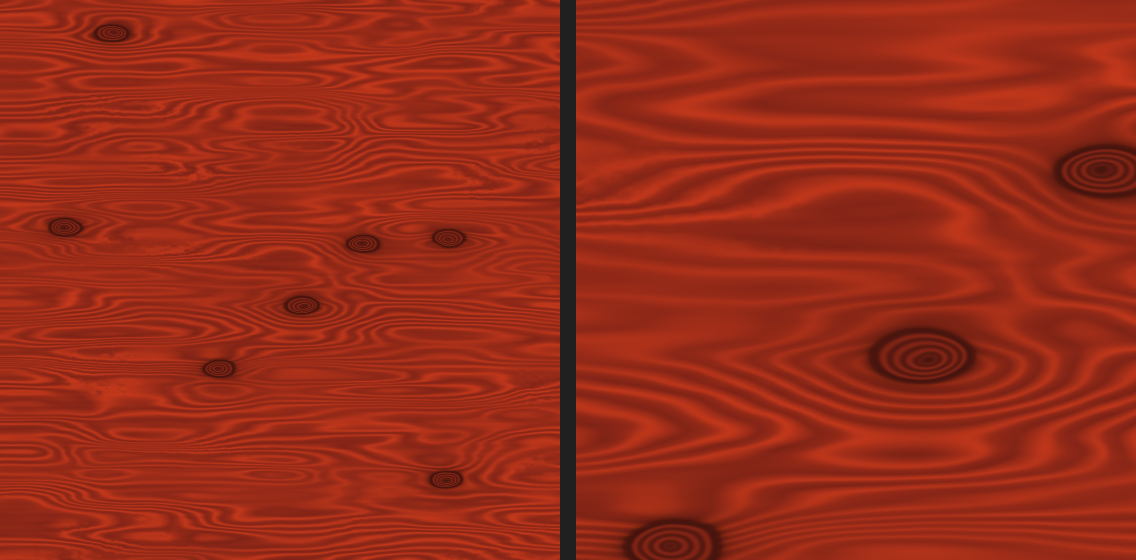
Left, the full canvas; right, a detail of the centre.
Give the GLSL for this texture, as a WebGL 2 fragment shader.

```glsl
#version 300 es
precision highp float;
// Red stained wood with flowing horizontal grain and scattered dark oval knots.

#define GRAIN_SCALE vec2(4.0, 27.0)
#define GRAIN_RINGS 6.0
#define GRAIN_DRIFT 40.0
#define KNOT_GRID 4.0
#define KNOT_CHANCE 0.4
#define KNOT_RADIUS vec2(0.030, 0.0160)
#define DARK_WOOD vec3(0.515, 0.142, 0.088)
#define LIGHT_WOOD vec3(0.800, 0.230, 0.108)
#define KNOT_DARK vec3(0.24, 0.070, 0.050)
#define KNOT_LIGHT vec3(0.54, 0.150, 0.085)

uniform vec2 u_resolution;
out vec4 fragColor;

float hash(vec2 p) {
    return fract(sin(dot(p, vec2(127.1, 311.7))) * 43758.5453);
}

float noise(vec2 p) {
    vec2 i = floor(p), f = fract(p);
    f = f * f * f * (f * (f * 6.0 - 15.0) + 10.0);
    float low = mix(hash(i), hash(i + vec2(1.0, 0.0)), f.x);
    float high = mix(hash(i + vec2(0.0, 1.0)), hash(i + vec2(1.0)), f.x);
    return mix(low, high, f.y);
}

float fbm(vec2 p) {
    float sum = 0.0, weight = 0.5;
    for (int i = 0; i < 4; i++) {
        sum += weight * noise(p);
        p = p * 2.03 + vec2(17.3, 9.1);
        weight *= 0.5;
    }
    return sum;
}

// x: distance to the nearest knot in knot radii, y: bulge of the grain,
// z: ring distance around the off-centre heart of that knot
vec3 knots(vec2 p) {
    vec3 result = vec3(100.0, 0.0, 100.0);
    vec2 cell = floor(p * KNOT_GRID);
    for (int y = -1; y <= 1; y++) {
        for (int x = -1; x <= 1; x++) {
            vec2 id = cell + vec2(x, y);
            if (hash(id + 41.7) > KNOT_CHANCE) continue;
            vec2 jitter = vec2(hash(id + 3.1), hash(id + 8.6));
            vec2 centre = (id + 0.15 + 0.7 * jitter) / KNOT_GRID;
            vec2 q = (p - centre) / KNOT_RADIUS;
            float wobble = 0.14 * (noise(q * 1.1 + id * 7.0) - 0.5);
            float d = length(q) + wobble;
            vec2 heart = (jitter.yx - 0.5) * 0.4 * max(1.0 - d, 0.0);
            result.y += exp(-dot(q, q) / 6.0);
            if (d < result.x) {
                result.x = d;
                result.z = length(q - heart) + wobble;
            }
        }
    }
    return result;
}

// Height whose contour lines are the growth rings
float grainField(vec2 p, float bulge) {
    vec2 warp = vec2(fbm(p * vec2(4.0, 12.0)), fbm(p * vec2(3.5, 9.0) + 31.0)) - 0.5;
    vec2 q = (p + warp * vec2(0.14, 0.014)) * GRAIN_SCALE;
    float field = GRAIN_RINGS * noise(q);
    field += 2.0 * noise(q * vec2(1.9, 1.7) + 13.0);
    field += 3.0 * noise(q * vec2(0.25, 0.7) + 57.0);
    float rough = smoothstep(0.58, 0.76, fbm(p * vec2(6.0, 16.0) + 71.0));
    field += 0.6 * rough * (fbm(p * vec2(90.0, 150.0)) - 0.5);
    return field + GRAIN_DRIFT * p.y + 3.0 * bulge;
}

void main() {
    vec2 p = gl_FragCoord.xy / min(u_resolution.x, u_resolution.y);
    vec3 knot = knots(p);

    // Growth rings, faded where they get finer than the canvas can show
    float field = grainField(p, knot.y);
    float ring = pow(0.5 + 0.5 * cos(6.28318 * field), 1.5);
    float fineRing = 0.5 * cos(6.28318 * field * 3.0 + 1.0);
    float spread = fwidth(field);
    ring = mix(ring, 0.42, smoothstep(0.25, 0.65, spread));
    fineRing *= 1.0 - smoothstep(0.06, 0.20, spread);
    float contrast = mix(0.5, 1.1, smoothstep(0.28, 0.68, fbm(p * vec2(6.0, 26.0) + 5.0)));

    // Broad stain and fine fibres
    float stain = fbm(p * vec2(3.0, 8.0) + 23.0) - 0.47;
    float fibre = noise(p * vec2(9.0, 210.0)) - 0.5;
    float tone = 0.37 + 0.66 * (ring - 0.42) * contrast + 0.07 * fineRing * contrast;
    tone += 0.20 * stain + 0.14 * fibre;
    vec3 colour = mix(DARK_WOOD, LIGHT_WOOD, clamp(tone, -0.1, 1.0));

    // Soft halo, then the knot with its own rings and thin rim
    float outside = max(knot.x - 1.0, 0.0);
    colour *= 1.0 - 0.16 * exp(-1.2 * outside) - 0.30 * exp(-9.0 * outside);
    float heartRing = 0.5 + 0.5 * cos(6.28318 * (knot.z * 4.5 - 0.5));
    float rim = smoothstep(0.78, 0.95, knot.x);
    float core = 1.0 - smoothstep(0.08, 0.25, knot.z);
    float knotTone = (0.32 + 0.55 * heartRing) * (1.0 - 0.8 * rim) * (1.0 - 0.6 * core);
    vec3 knotColour = mix(KNOT_DARK, KNOT_LIGHT, knotTone);
    colour = mix(colour, knotColour, 1.0 - smoothstep(0.90, 1.08, knot.x));

    fragColor = vec4(colour, 1.0);
}
```
